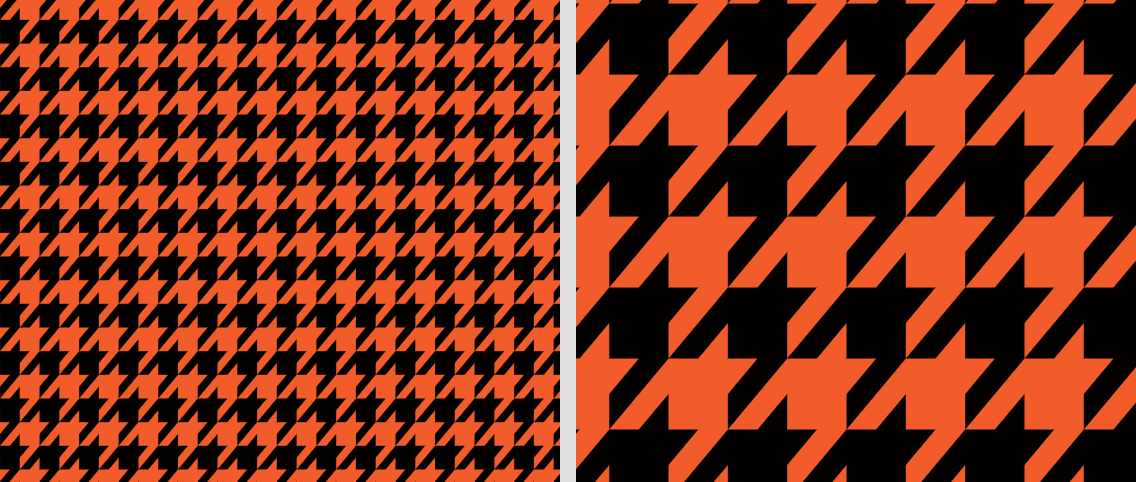
Left, the full canvas; right, a detail of the centre.
Give the GLSL for this pattern, as a Shadertoy shader.

```glsl
const vec2  TILE_SIZE   = vec2(0.08205, 0.09818); // one repeat, in canvas heights
const vec2  TILE_OFFSET = vec2(0.0, 0.0260);      // lower left corner of a dark check
const float EDGE_PIXELS = 1.15;                   // width of the smoothed edge
const vec3  DARK   = vec3(0.01, 0.00, 0.00);
const vec3  ORANGE = vec3(0.95, 0.36, 0.17);

// Square wave of period 1: 0 over the first half, 1 over the second
float band(float phase, float edgeWidth) {
    float inside = 0.25 - abs(fract(phase - 0.25) - 0.5);
    return clamp(inside / edgeWidth + 0.5, 0.0, 1.0);
}

void mainImage(out vec4 fragColor, in vec2 fragCoord) {
    vec2 tile = (fragCoord / iResolution.y - TILE_OFFSET) / TILE_SIZE;
    vec2 edge = EDGE_PIXELS / (iResolution.y * TILE_SIZE);

    // Coloured threads: warp runs vertically, weft horizontally
    float warp = band(tile.x, edge.x);
    float weft = band(tile.y, edge.y);

    // Diagonal twill, two stripes per repeat, chooses the thread on top
    float twill = band(2.0 * (tile.x - tile.y), 2.0 * length(edge));

    fragColor = vec4(mix(DARK, ORANGE, mix(weft, warp, twill)), 1.0);
}
```
